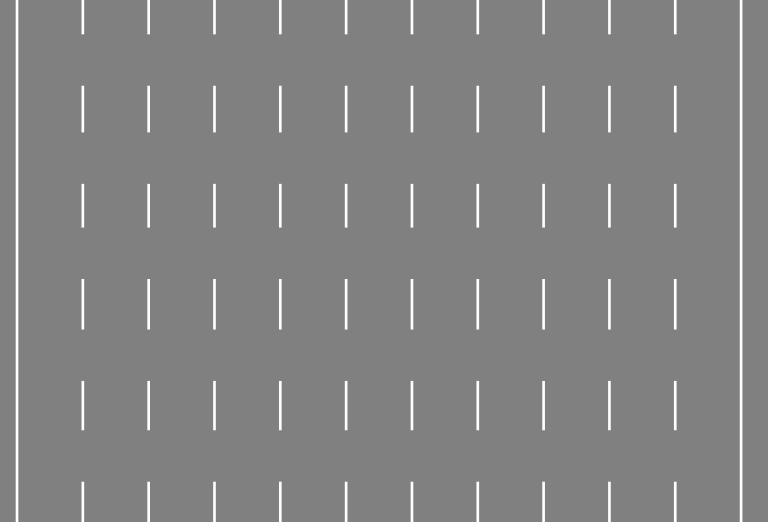
This pattern is drawn by a Shadertoy shader. Its source:

```glsl
// Grey sheet with ten columns of white dashes between two solid vertical lines.

// Lengths are fractions of the canvas height.
const vec3 GROUND_COLOR = vec3(0.502);
const vec3 LINE_COLOR = vec3(0.995);
const float FIRST_LINE_X = 0.0326;
const float LINE_PITCH = 0.1261;
const float LINE_WIDTH = 0.0051;
const float LAST_LINE = 11.0;
const float DASH_GAP = 0.0985;
const int ROWS = 6;
// Uneven dash lengths, from the top row down; the end rows are cut by the canvas.
const float DASH_LENGTH[ROWS] = float[](0.0658, 0.0894, 0.0838, 0.0968, 0.0945, 0.0900);

// Antialiased coverage of the interval [start, end].
float intervalCoverage(float x, float start, float end, float pixel) {
    float dist = abs(x - 0.5 * (start + end)) - 0.5 * (end - start);
    return clamp(0.5 - dist / pixel, 0.0, 1.0);
}

// Rows of dashes separated by a constant gap.
float dashCoverage(float depth, float pixel) {
    float coverage = 0.0;
    float start = 0.0;
    for (int row = 0; row < ROWS; row++) {
        float end = start + DASH_LENGTH[row];
        // Carry the first dash past the top edge.
        float top = row == 0 ? -DASH_GAP : start;
        coverage = max(coverage, intervalCoverage(depth, top, end, pixel));
        start = end + DASH_GAP;
    }
    return coverage;
}

void mainImage(out vec4 fragColor, in vec2 fragCoord) {
    float pixel = 1.0 / iResolution.y;
    vec2 p = fragCoord * pixel;

    // Nearest vertical line
    float index = clamp(round((p.x - FIRST_LINE_X) / LINE_PITCH), 0.0, LAST_LINE);
    float offset = p.x - FIRST_LINE_X - index * LINE_PITCH;
    float line = intervalCoverage(offset, -0.5 * LINE_WIDTH, 0.5 * LINE_WIDTH, pixel);

    // Outer lines are solid, inner ones dashed
    bool solid = index < 0.5 || index > LAST_LINE - 0.5;
    float ink = line * (solid ? 1.0 : dashCoverage(1.0 - p.y, pixel));

    fragColor = vec4(mix(GROUND_COLOR, LINE_COLOR, ink), 1.0);
}
```
